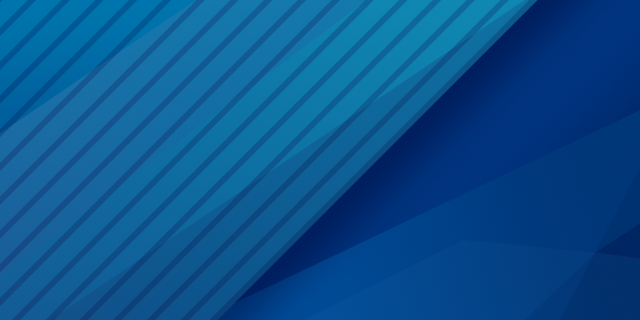
Give the GLSL for this background, as a WebGL 2 fragment shader.

```glsl
#version 300 es
precision highp float;
// Abstract blue background: a striped diagonal panel at the left casts a
// shadow on a navy ground crossed by translucent facets. Every shape is made
// of smooth half-planes, in units of the canvas height.
uniform vec2 u_resolution;
out vec4 outColor;

// Coverage of the half-plane to the left of the line from a to b
float leftOf(vec2 p, vec2 a, vec2 b) {
    vec2 along = normalize(b - a);
    vec2 offset = p - a;
    float dist = along.x * offset.y - along.y * offset.x;
    return clamp(dist * u_resolution.y + 0.5, 0.0, 1.0);
}

float hash(vec2 p) {
    return fract(sin(dot(p, vec2(12.99, 78.23))) * 43758.5);
}

// Navy ground with the overlapping facets in the lower right
vec3 groundColor(vec2 p, float diagonal) {
    float sheen = exp(-pow((diagonal - 1.0) / 0.36, 2.0));
    vec3 color = mix(vec3(0.0, 0.135, 0.395), vec3(0.0, 0.205, 0.495), sheen);

    // Large rising facet, brightest at its lower left
    vec2 hub = vec2(1.862, 0.211);
    float facet = leftOf(p, vec2(2.0, 0.656), vec2(0.781, 0.076));
    vec3 facetColor = mix(vec3(0.0, 0.295, 0.59), vec3(0.0, 0.215, 0.475),
                          smoothstep(0.9, 2.0, p.x + 0.25 * p.y));
    color = mix(color, facetColor, facet);

    // Pale low facet with its peak near the middle
    float low = leftOf(p, vec2(1.445, 0.25), vec2(0.95, 0.0))
              * leftOf(p, hub, vec2(1.445, 0.25));
    color += low * vec3(0.015, 0.018, 0.012);

    // Darker folds meeting at the hub
    float fold = leftOf(p, vec2(1.75, 0.0), vec2(2.0, 0.479));
    color -= (1.0 - fold) * facet * vec3(0.0, 0.022, 0.035);
    float wedge = leftOf(p, vec2(2.0, 0.302), hub)
                * leftOf(p, hub, vec2(2.0, 0.193));
    color -= wedge * vec3(0.0, 0.045, 0.055);
    float fan = leftOf(p, hub, vec2(1.64, 0.0)) * low;
    color -= fan * vec3(0.008, 0.02, 0.025);

    // Soft shadow beside the panel
    float reach = max(diagonal - 0.68, 0.0);
    float shadow = 0.5 * exp(-pow(reach / 0.14, 2.0));
    return mix(color, vec3(0.0, 0.07, 0.29), shadow);
}

// Blue-green panel with tonal bands and repeated diagonal stripes
vec3 panelColor(vec2 p, float diagonal) {
    vec3 color = mix(vec3(0.07, 0.345, 0.585), vec3(0.08, 0.475, 0.68), p.y);
    color.r += 0.025 * (1.0 - smoothstep(0.0, 0.7, p.x));

    // Turquoise band between two slanted lines
    float upper = 1.0 - leftOf(p, vec2(0.0, 0.14), vec2(1.146, 1.0));
    float lower = 1.0 - leftOf(p, vec2(0.156, 0.0), vec2(1.5625, 0.948));
    float glow = smoothstep(0.2, 1.5, p.x);
    color += upper * (1.0 - lower) * vec3(-0.02, 0.012 + 0.045 * glow, 0.02 * glow);
    color += lower * vec3(-0.02, -0.025, -0.04);

    // Saturated corner at the upper left
    float corner = leftOf(p, vec2(0.0, 0.583), vec2(0.612, 1.0));
    vec3 cornerColor = mix(vec3(0.0, 0.365, 0.61), vec3(0.0, 0.455, 0.675),
                           smoothstep(0.55, 1.0, p.y));
    color = mix(color, cornerColor, corner);

    // Stripes parallel to the panel edge, plus its dark rim
    float period = 0.1055;
    float pixel = 1.0 / u_resolution.y;
    float toStripe = abs(fract((diagonal - 0.577) / period + 0.5) - 0.5) * period;
    float stripe = 1.0 - smoothstep(0.013 - pixel, 0.013 + pixel, toStripe);
    float rim = smoothstep(0.654 - pixel, 0.654 + pixel, diagonal);
    return color * mix(vec3(1.0), vec3(0.88, 0.78, 0.87), max(stripe, rim));
}

void main() {
    vec2 p = gl_FragCoord.xy / u_resolution.y;
    p.x *= 2.0 * u_resolution.y / u_resolution.x;
    float diagonal = p.x - p.y;

    float panel = leftOf(p, vec2(0.68, 0.0), vec2(1.68, 1.0));
    vec3 color = mix(groundColor(p, diagonal), panelColor(p, diagonal), panel);

    // Faint dither against banding
    color += (hash(gl_FragCoord.xy) - 0.5) / 255.0;
    outColor = vec4(clamp(color, 0.0, 1.0), 1.0);
}
```
